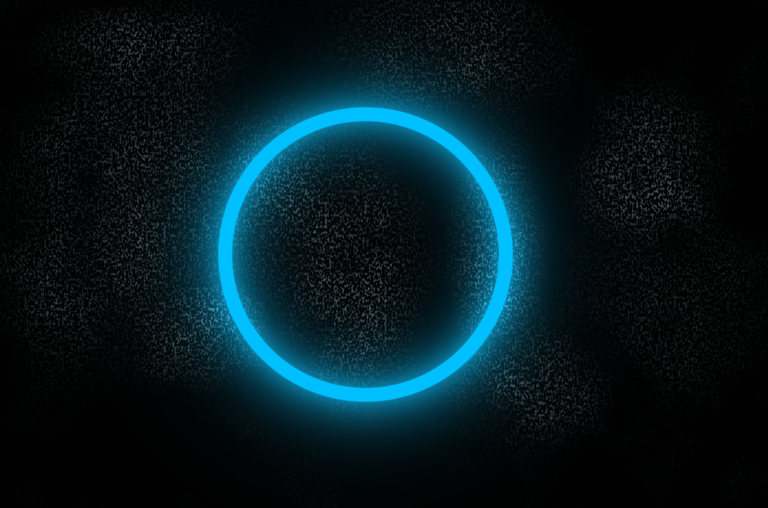
A Shadertoy shader for this background:

```glsl
// A flat neon ring with a soft halo in front of a black, worn wall.
// The ring is a distance function, its halo an exponential falloff, and the
// wall is fine gradient-noise grain shown through soft, ragged patches.

#define RING_CENTER vec2(0.7195, 0.499)
#define RING_RADIUS 0.2762
#define RING_HALF_WIDTH 0.0137
#define RING_COLOR vec3(0.0, 0.75, 1.0)
#define GLOW_COLOR vec3(0.035, 0.49, 0.64)
#define GLOW_REACH 0.051
#define DUST_COLOR vec3(0.29, 0.30, 0.31)
#define GRAIN_SCALE 230.0
#define WEAR_SCALE 9.0

// Unit gradient from an integer hash of the lattice cell
vec2 gradient(ivec2 cell) {
    uint h = uint(cell.x) * 1597334677u ^ uint(cell.y) * 3812015801u;
    h = (h ^ (h >> 15)) * 2246822519u;
    h ^= h >> 13;
    float angle = float(h & 65535u) * 6.28318 / 65536.0;
    return vec2(cos(angle), sin(angle));
}

// Gradient noise, roughly -0.7 to 0.7
float noise(vec2 p) {
    ivec2 i = ivec2(floor(p));
    vec2 f = fract(p);
    vec2 u = f * f * f * (f * (f * 6.0 - 15.0) + 10.0);
    float a = dot(gradient(i), f);
    float b = dot(gradient(i + ivec2(1, 0)), f - vec2(1, 0));
    float c = dot(gradient(i + ivec2(0, 1)), f - vec2(0, 1));
    float d = dot(gradient(i + ivec2(1, 1)), f - vec2(1, 1));
    return mix(mix(a, b, u.x), mix(c, d, u.x), u.y);
}

float fbm(vec2 p) {
    float sum = 0.0, amplitude = 0.6;
    for (int octave = 0; octave < 5; octave++) {
        sum += amplitude * noise(p);
        p = mat2(1.6, 1.2, -1.2, 1.6) * p + 7.3;
        amplitude *= 0.6;
    }
    return sum;
}

// Soft elliptical patch, 1 in the middle and 0 outside
float patchMask(vec2 p, vec2 center, vec2 radius) {
    return 1.0 - smoothstep(0.2, 1.3, length((p - center) / radius));
}

// Where the worn wall catches light
float wornArea(vec2 p) {
    float area = 0.75 * patchMask(p, vec2(0.25, 0.62), vec2(0.24, 0.32));
    area = max(area, 0.85 * patchMask(p, vec2(0.29, 0.90), vec2(0.19, 0.10)));
    area = max(area, 0.75 * patchMask(p, vec2(0.13, 0.44), vec2(0.14, 0.15)));
    area = max(area, 0.85 * patchMask(p, vec2(0.38, 0.35), vec2(0.15, 0.11)));
    area = max(area, 0.95 * patchMask(p, vec2(0.69, 0.47), vec2(0.15, 0.26)));
    area = max(area, 0.70 * patchMask(p, vec2(0.54, 0.62), vec2(0.15, 0.18)));
    area = max(area, 0.70 * patchMask(p, vec2(0.88, 0.91), vec2(0.24, 0.13)));
    area = max(area, 0.80 * patchMask(p, vec2(0.98, 0.50), vec2(0.09, 0.22)));
    area = max(area, 0.75 * patchMask(p, vec2(1.05, 0.24), vec2(0.16, 0.13)));
    area = max(area, 0.95 * patchMask(p, vec2(1.28, 0.66), vec2(0.15, 0.17)));
    area = max(area, 0.40 * patchMask(p, vec2(1.32, 0.40), vec2(0.20, 0.22)));
    return area;
}

void mainImage(out vec4 fragColor, in vec2 fragCoord) {
    // The canvas height is one unit
    vec2 p = fragCoord / iResolution.y;
    float pixel = 1.0 / iResolution.y;

    // Dust: worn patches with ragged borders, broken up by fine grain
    float wear = wornArea(p) * (0.85 + 1.1 * fbm(p * WEAR_SCALE));
    wear = clamp(wear + 0.25 * fbm(p * WEAR_SCALE * 0.6 + 20.0), 0.0, 1.0);
    float grain = noise(p * GRAIN_SCALE * vec2(1.0, 0.75));
    grain += 0.5 * noise(p * GRAIN_SCALE * 0.45 + 50.0);
    float dust = wear * smoothstep(-0.25, 0.65, grain);

    // Halo on both sides of the ring, caught more strongly by the dust
    float edge = abs(length(p - RING_CENTER) - RING_RADIUS) - RING_HALF_WIDTH;
    float glow = exp(-max(edge, 0.0) / GLOW_REACH);

    vec3 color = vec3(0.002, 0.004, 0.005);
    color += GLOW_COLOR * glow * (0.95 + 0.35 * dust);
    color += DUST_COLOR * dust * (1.0 - 0.5 * glow);

    // Flat neon tube
    color = mix(color, RING_COLOR, smoothstep(pixel, -pixel, edge));
    fragColor = vec4(color, 1.0);
}
```
